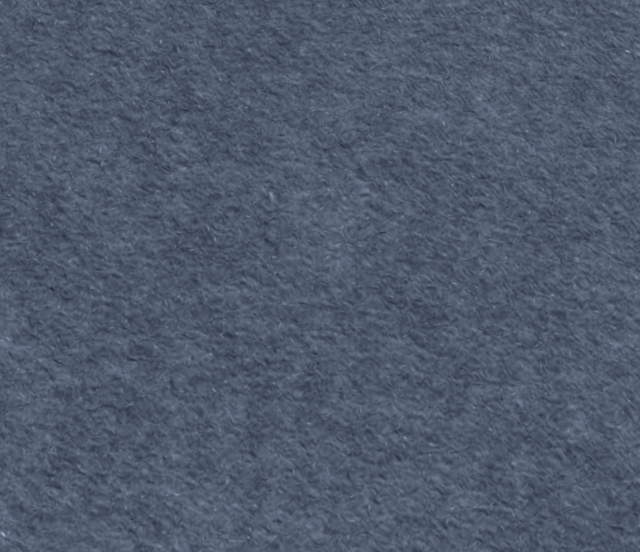
Reproduce this texture procedurally as a Shadertoy shader.

```glsl
const vec3 SLATE_BLUE = vec3(0.314, 0.355, 0.428);
const vec3 TONE_TINT = vec3(1.0, 1.0, 1.05);

float hash(vec2 p) {
    return fract(sin(dot(p, vec2(127.1, 311.7))) * 43758.5453);
}

mat2 rotation(float a) {
    float c = cos(a), s = sin(a);
    return mat2(c, -s, s, c);
}

float noise(vec2 p) {
    vec2 i = floor(p), f = fract(p);
    f = f * f * (3.0 - 2.0 * f);
    return mix(mix(hash(i), hash(i + vec2(1, 0)), f.x),
               mix(hash(i + vec2(0, 1)), hash(i + vec2(1, 1)), f.x), f.y);
}

// Zero-centred noise stretched along a direction
float fibres(vec2 p, float angle, vec2 freq, float seed) {
    return noise(rotation(angle) * p * freq + seed) - 0.5;
}

// Height of the matted surface: crossing fibres in two sizes
float surface(vec2 p) {
    return 0.65 * fibres(p, -0.55, vec2(70.0, 115.0), 11.0)
         + 0.55 * fibres(p, 0.60, vec2(85.0, 125.0), 37.0)
         + 0.50 * fibres(p, -0.95, vec2(150.0, 205.0), 71.0);
}

// Scattered soft strokes, at most one per grid cell
float strokes(vec2 p, float grid, vec2 size, float share, float angle, float spread, float seed) {
    vec2 home = floor(p * grid);
    float sum = 0.0;
    for (int y = -1; y <= 1; y++)
    for (int x = -1; x <= 1; x++) {
        vec2 id = home + vec2(x, y);
        vec2 key = id + seed;
        vec2 centre = (id + vec2(hash(key + 3.1), hash(key + 8.7))) / grid;
        float turn = angle + spread * (hash(key + 15.3) - 0.5);
        vec2 d = rotation(turn) * (p - centre) / size;
        float strength = step(hash(key), share) * mix(0.35, 1.0, hash(key + 22.9));
        sum += strength * exp(-dot(d, d));
    }
    return sum;
}

void mainImage(out vec4 fragColor, in vec2 fragCoord) {
    vec2 p = fragCoord / iResolution.y;

    // Grain gets slightly finer toward the top
    vec2 q = p * (1.0 + 0.15 * p.y);

    // Bend the fibres so that no straight grid shows
    vec2 bend = vec2(noise(q * 45.0 + 5.0), noise(q * 45.0 + 53.0)) - 0.5;
    q += 0.009 * bend;

    // Broad mottling and flake tones
    float tone = 0.035 * (noise(p * 5.0 + 2.0) - 0.5)
               + 0.040 * (noise(p * 19.0 + 9.0) - 0.5);
    tone += 0.085 * fibres(q, -0.40, vec2(52.0, 88.0), 91.0);
    tone += 0.085 * fibres(q, 0.75, vec2(160.0, 225.0), 23.0);

    // Side lighting from the upper right
    vec2 toLight = vec2(0.0022, 0.0040);
    tone += 0.115 * (surface(q) - surface(q + toLight));

    // Dark creases, pale flecks and a few larger chips
    tone -= 0.100 * strokes(q, 26.0, vec2(0.0080, 0.0022), 0.55, -0.45, 1.5, 40.0);
    tone += 0.160 * strokes(q, 32.0, vec2(0.0042, 0.0018), 0.45, -0.60, 2.8, 120.0);
    tone += 0.100 * strokes(q, 15.0, vec2(0.0065, 0.0042), 0.35, 0.30, 2.5, 210.0);
    tone += 0.300 * strokes(q, 6.0, vec2(0.0060, 0.0024), 0.15, -0.90, 1.2, 300.0);

    fragColor = vec4(SLATE_BLUE + tone * TONE_TINT, 1.0);
}
```
